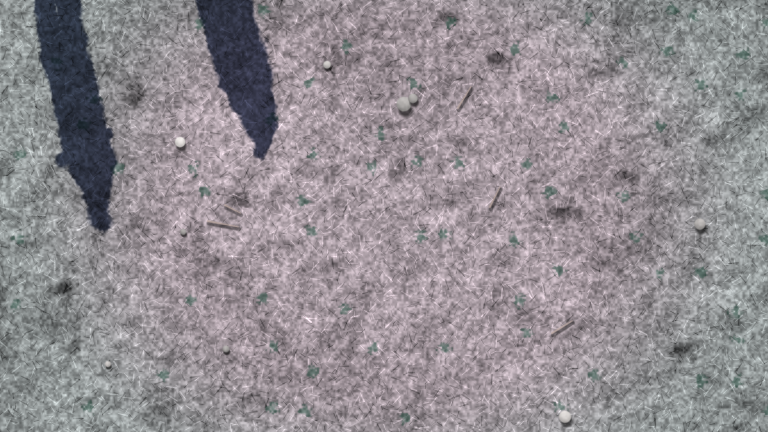
Give the GLSL for this texture, as a Shadertoy shader.

```glsl
const float BASE_LIGHT = 0.60;
const float RELIEF = 0.30;
const float GRAIN = 0.20;
const float STRAND = 0.15;
const vec3 WARM_TINT = vec3(1.045, 0.965, 1.01);
const vec3 COOL_TINT = vec3(0.96, 1.0, 1.0);
const vec3 SHADE_TINT = vec3(0.33, 0.37, 0.47);
const vec3 LEAF_COLOR = vec3(0.33, 0.45, 0.41);
const vec3 TWIG_COLOR = vec3(0.75, 0.67, 0.64);
const vec3 STONE_TINT = vec3(1.0, 0.98, 0.97);

// Stones: centre, radius, brightness
const vec4 STONES[9] = vec4[9](
    vec4(0.417, 0.671, 0.012, 0.90), vec4(0.935, 0.759, 0.017, 0.70),
    vec4(0.956, 0.772, 0.011, 0.68), vec4(0.757, 0.850, 0.009, 0.78),
    vec4(1.308, 0.035, 0.014, 0.84), vec4(0.523, 0.192, 0.008, 0.66),
    vec4(0.250, 0.157, 0.007, 0.78), vec4(1.620, 0.481, 0.013, 0.72),
    vec4(0.424, 0.463, 0.007, 0.65));
// Twigs: both ends
const vec4 TWIGS[5] = vec4[5](
    vec4(0.481, 0.488, 0.551, 0.475), vec4(0.521, 0.525, 0.556, 0.507),
    vec4(1.060, 0.750, 1.090, 0.799), vec4(1.278, 0.229, 1.324, 0.257),
    vec4(1.134, 0.521, 1.157, 0.567));
// Hollows: centre, radius
const vec3 HOLLOWS[7] = vec3[7](
    vec3(1.037, 0.958, 0.020), vec3(1.146, 0.866, 0.018),
    vec3(1.310, 0.510, 0.028), vec3(1.447, 0.590, 0.022),
    vec3(1.574, 0.190, 0.025), vec3(0.150, 0.333, 0.022),
    vec3(0.556, 0.537, 0.022));

vec3 hash3(vec2 p) {
    vec3 q = fract(p.xyx * vec3(0.1031, 0.1030, 0.0973));
    q += dot(q, q.yxz + 33.33);
    return fract((q.xxy + q.yzz) * q.zyx);
}

float noise(vec2 p) {
    vec2 i = floor(p), f = fract(p);
    f = f * f * (3.0 - 2.0 * f);
    return mix(mix(hash3(i).x, hash3(i + vec2(1, 0)).x, f.x),
               mix(hash3(i + vec2(0, 1)).x, hash3(i + vec2(1, 1)).x, f.x), f.y);
}

float fbm(vec2 p) {
    float sum = 0.0, amp = 0.5;
    for (int i = 0; i < 4; i++) {
        sum += amp * noise(p);
        p = mat2(1.6, 1.2, -1.2, 1.6) * p + 7.3;
        amp *= 0.5;
    }
    return sum;
}

// Capsule whose radius runs from ra to rb
float limb(vec2 p, vec2 a, vec2 b, float ra, float rb) {
    vec2 d = b - a;
    float t = clamp(dot(p - a, d) / dot(d, d), 0.0, 1.0);
    return length(p - a - d * t) - mix(ra, rb, t);
}

float shadowDistance(vec2 p) {
    // Left figure: legs, trunk, elbow, shoulders, head
    float d = limb(p, vec2(0.097, 1.02), vec2(0.130, 0.86), 0.020, 0.034);
    d = min(d, limb(p, vec2(0.153, 1.02), vec2(0.178, 0.86), 0.026, 0.034));
    d = min(d, limb(p, vec2(0.156, 0.86), vec2(0.204, 0.65), 0.056, 0.054));
    d = min(d, limb(p, vec2(0.150, 0.632), vec2(0.250, 0.69), 0.017, 0.014));
    d = min(d, limb(p, vec2(0.212, 0.63), vec2(0.222, 0.56), 0.056, 0.034));
    d = min(d, limb(p, vec2(0.225, 0.56), vec2(0.234, 0.488), 0.022, 0.026));
    // Right figure: one tapering body
    d = min(d, limb(p, vec2(0.509, 1.02), vec2(0.569, 0.826), 0.060, 0.063));
    d = min(d, limb(p, vec2(0.569, 0.826), vec2(0.606, 0.71), 0.063, 0.034));
    return min(d, limb(p, vec2(0.606, 0.71), vec2(0.603, 0.645), 0.034, 0.012));
}

// Short dry blades, one per cell, light or dark
float strands(vec2 p, float scale, float px) {
    vec2 q = p * scale, cell = floor(q);
    float sum = 0.0, soft = px * scale;
    for (int y = -1; y <= 1; y++)
    for (int x = -1; x <= 1; x++) {
        vec2 id = cell + vec2(x, y);
        vec3 h = hash3(id + scale);
        vec2 dir = normalize(hash3(id + 91.7).xy - 0.5 + 0.001) * 0.45;
        float d = limb(q, id + h.xy - dir, id + h.xy + dir, 0.07, 0.03);
        sum += (h.z * 2.0 - 1.0) * (1.0 - smoothstep(-0.5 * soft, 0.7 * soft, d));
    }
    return sum;
}

void mainImage(out vec4 fragColor, in vec2 fragCoord) {
    float px = 1.0 / iResolution.y;
    vec2 p = fragCoord * px;

    // Soil relief lit from above, with grain and blades
    float clump = fbm(p * 17.0);
    float light = BASE_LIGHT + RELIEF * (clump - fbm(p * 17.0 + vec2(-0.15, 0.4)));
    float grain = noise(p * 105.0) + noise(p * 190.0 + 31.0) - 1.0;
    light += GRAIN * grain + 0.16 * (fbm(p * 4.0 + 5.0) - 0.47);
    light += STRAND * (strands(p, 42.0, px) + strands(p + 3.1, 75.0, px));
    light -= 0.10 * smoothstep(0.55, 0.75, fbm(p * 13.0 + 40.0));
    for (int i = 0; i < HOLLOWS.length(); i++) {
        vec2 q = (p - HOLLOWS[i].xy) / HOLLOWS[i].z * vec2(0.8, 1.4);
        light -= 0.32 * exp(-dot(q, q)) * (0.4 + clump);
    }
    vec2 rim = (p - vec2(0.89, 0.45)) / vec2(0.89, 0.55);
    light -= 0.035 * dot(rim, rim) - 0.02;

    // Warm middle, cool borders
    float warm = 1.0 - smoothstep(0.65, 1.25, length((p - vec2(0.9, 0.52)) / vec2(0.72, 0.62)));
    vec3 color = light * mix(COOL_TINT, WARM_TINT, warm);

    // Scattered green tufts
    vec2 cell = floor(p * 12.0);
    vec3 h = hash3(cell + 17.0);
    float tuft = length(fract(p * 12.0) - 0.25 - 0.5 * h.xy) + 0.16 * grain;
    color = mix(color, LEAF_COLOR + 0.15 * grain,
                0.65 * step(h.z, 0.28) * (1.0 - smoothstep(0.05, 0.2, tuft)));

    // Twigs with a thin shade beneath
    for (int i = 0; i < TWIGS.length(); i++) {
        vec4 t = TWIGS[i];
        float under = limb(p + vec2(-0.002, 0.005), t.xy, t.zw, 0.002, 0.002);
        color *= 1.0 - 0.4 * (1.0 - smoothstep(0.0, 0.005, under));
        float d = limb(p, t.xy, t.zw, 0.0022, 0.0012);
        color = mix(color, TWIG_COLOR, 0.8 * (1.0 - smoothstep(-px, px, d)));
    }

    // Stones: cast shade, then rounded lit body
    for (int i = 0; i < STONES.length(); i++) {
        vec4 s = STONES[i];
        vec2 q = (p - s.xy) / s.z;
        float edge = px / s.z;
        color *= 1.0 - 0.6 * (1.0 - smoothstep(0.6, 1.3, length(q + vec2(-0.25, 0.8))));
        vec3 body = STONE_TINT * (s.w + 0.13 * q.y - 0.1 * dot(q, q) + 0.06 * grain);
        color = mix(color, body, 1.0 - smoothstep(1.0 - edge, 1.0 + edge, length(q)));
    }

    // Long cast shadows with ragged edges
    float d = shadowDistance(p) + 0.012 * (noise(p * 45.0) - 0.5) + 0.004 * grain;
    color *= mix(SHADE_TINT, vec3(1.0), smoothstep(-0.005, 0.006, d));
    fragColor = vec4(clamp(color, 0.0, 1.0), 1.0);
}
```
